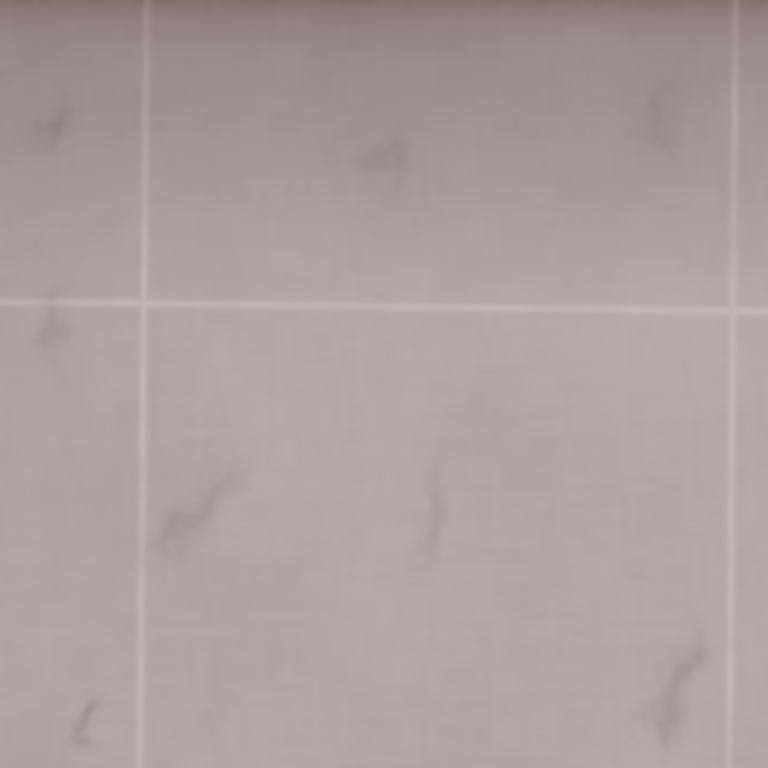
A WebGL 1 fragment shader for this texture:

```glsl
precision highp float;
// Large mauve marble tiles with thin pale joints, smoky smudges and a shaded top edge.
uniform vec2 u_resolution;

float hash(vec2 p) {
    vec3 q = fract(vec3(p.xyx) * 0.1031);
    q += dot(q, q.yzx + 33.33);
    return fract((q.x + q.y) * q.z);
}

float noise(vec2 p) {
    vec2 cell = floor(p), f = fract(p);
    f = f * f * (3.0 - 2.0 * f);
    return mix(mix(hash(cell), hash(cell + vec2(1.0, 0.0)), f.x),
               mix(hash(cell + vec2(0.0, 1.0)), hash(cell + vec2(1.0)), f.x), f.y);
}

float fbm(vec2 p) {
    float sum = 0.0, amplitude = 0.5;
    for (int i = 0; i < 4; i++) {
        sum += amplitude * noise(p);
        p = p * 2.03 + 17.3;
        amplitude *= 0.5;
    }
    return sum;
}

// Sparse soft streaks, one candidate in each cell
float smudges(vec2 p) {
    p = p * 4.0 + 0.5 * vec2(fbm(p * 13.0), fbm(p * 13.0 + 40.0));
    vec2 home = floor(p);
    float sum = 0.0;
    for (int j = -1; j <= 1; j++) {
        for (int i = -1; i <= 1; i++) {
            vec2 cell = home + vec2(float(i), float(j));
            vec2 offset = p - cell - 0.2 - 0.6 * vec2(hash(cell + 5.0), hash(cell + 19.0));
            float angle = mix(0.1, 1.8, hash(cell + 31.0));
            vec2 along = vec2(cos(angle), sin(angle));
            vec2 size = vec2(mix(0.1, 0.34, hash(cell + 47.0)), 0.075);
            vec2 d = vec2(dot(offset, along), dot(offset, vec2(-along.y, along.x))) / size;
            sum += smoothstep(0.3, 0.9, hash(cell + 71.0)) * exp(-dot(d, d));
        }
    }
    return min(sum, 1.0);
}

void main() {
    vec2 p = gl_FragCoord.xy / u_resolution;

    // Base tone, darkening toward the top
    vec3 color = mix(vec3(0.698, 0.638, 0.637), vec3(0.716, 0.654, 0.655), p.x);
    color -= vec3(0.100, 0.101, 0.104) * smoothstep(0.53, 1.0, p.y);
    color -= vec3(0.095, 0.105, 0.108) * exp((p.y - 1.0) / 0.03);

    // Cloudy marble and faint woven grain
    color += 0.035 * (fbm(p * vec2(6.0, 5.0) + 9.0) - 0.47);
    color += 0.008 * (noise(p * vec2(85.0, 24.0)) + noise(p * vec2(24.0, 85.0)) - 1.0);

    // Grey-olive smudges with broken edges
    float stain = smudges(p) * (0.45 + 0.9 * fbm(p * 22.0));
    color -= vec3(0.095, 0.082, 0.090) * stain;

    // Slightly tilted joints
    vec2 grid = p - vec2(0.182 + 0.009 * p.y, 0.607 - 0.012 * p.x);
    vec2 gap = abs(fract(grid / 0.767 + 0.5) - 0.5) * 0.767;
    vec2 joint = exp(-gap * gap / 0.00003);
    float wear = 0.8 + 0.4 * noise(p * 18.0);
    color += vec3(0.058, 0.055, 0.056) * wear * max(joint.x * 0.9, joint.y);

    gl_FragColor = vec4(color, 1.0);
}
```
